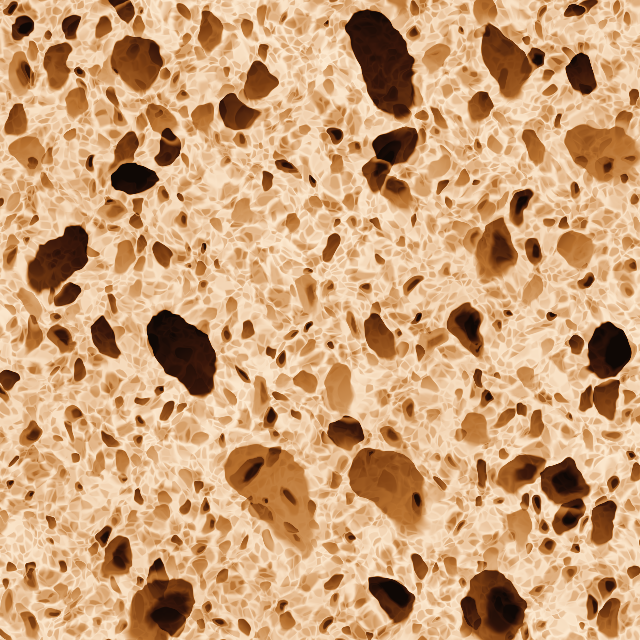
Reproduce this texture procedurally as a WebGL 1 fragment shader.

```glsl
precision highp float;
// Sliced bread crumb: pale spongy foam pitted with ragged oval pores.

uniform vec2 u_resolution;

#define BIG_GRID 6.0
#define MID_GRID 14.0
#define SMALL_GRID 30.0
#define BIG_SHARE 0.40
#define MID_SHARE 0.46
#define SMALL_SHARE 0.52
#define FOAM_GRID 36.0
#define FINE_GRID 84.0
#define RAGGED 0.0055
#define TILT 1.5
#define BRIGHTNESS 1.10

const vec3 SOOT  = vec3(0.06, 0.03, 0.02);
const vec3 BARK  = vec3(0.23, 0.09, 0.04);
const vec3 CRUST = vec3(0.50, 0.25, 0.07);
const vec3 AMBER = vec3(0.72, 0.44, 0.18);
const vec3 TOAST = vec3(0.82, 0.59, 0.36);
const vec3 WHEAT = vec3(0.89, 0.71, 0.53);
const vec3 CREAM = vec3(0.95, 0.83, 0.70);
const vec3 FLOUR = vec3(1.00, 0.94, 0.85);

vec3 hash3(vec2 p) {
  vec3 q = fract(p.xyx * vec3(0.1031, 0.1030, 0.0973));
  q += dot(q, q.yxz + 33.33);
  return fract((q.xxy + q.yzz) * q.zyx);
}

mat2 spin(float a) {
  float c = cos(a), s = sin(a);
  return mat2(c, s, -s, c);
}

// Layered sines in turning directions make outlines ragged.
vec2 roughen(vec2 p) {
  float amp = RAGGED, freq = 37.0;
  for (int i = 0; i < 5; i++) {
    float k = float(i);
    vec2 q = spin(k * 1.7 + 0.4) * p;
    p += amp * sin(freq * q.yx + vec2(k * 2.1, k * 3.7));
    amp *= 0.62;
    freq *= 1.83;
  }
  return p;
}

// Cellular foam: 0 on the thin membranes, up to 1 in the deepest pits.
float foam(vec2 p, float grid) {
  vec2 g = p * grid, cell = floor(g);
  float near = 9.0, next = 9.0, depth = 0.0;
  for (int y = -1; y <= 1; y++) {
    for (int x = -1; x <= 1; x++) {
      vec2 c = cell + vec2(float(x), float(y));
      vec3 h = hash3(c + grid);
      float d = length(g - c - h.xy);
      if (d < near) {
        next = near;
        near = d;
        depth = h.z;
      } else {
        next = min(next, d);
      }
    }
  }
  return depth * smoothstep(0.04, 0.42, next - near);
}

// Scattered oval pores; floors range in tone from deep to shallow.
float addPores(float tone, vec2 p, float grid, float share, float deep, float shallow) {
  vec2 g = p * grid, cell = floor(g);
  for (int y = -1; y <= 1; y++) {
    for (int x = -1; x <= 1; x++) {
      vec2 c = cell + vec2(float(x), float(y));
      vec3 place = hash3(c + grid);
      vec3 shape = hash3(c + grid + 57.0);
      if (place.z > share) continue;
      float radius = mix(0.15, 0.31, shape.y);
      vec2 q = spin((shape.x - 0.5) * TILT) * (g - c - 0.25 - 0.5 * place.xy);
      q /= radius * vec2(1.0, mix(1.0, 2.1, shape.z));
      q.x += 0.22 * sin(q.y * 2.2 + place.x * 6.3);
      float dist = length(q);

      // Walls are crisp above and fade into the crumb below.
      float pixel = grid / (u_resolution.y * radius);
      float level = place.z / share;
      float fade = 0.4 * level * (1.0 - smoothstep(-1.0, 0.2, q.y));
      float mask = 1.0 - smoothstep(1.0 - pixel * 0.6 - fade, 1.0 + pixel * 0.6, dist);
      float hollow = 1.0 - smoothstep(0.35, 0.65, length(q - vec2(0.25, 0.15)));
      float inside = mix(deep, shallow, level) - 0.12 * q.y;
      inside -= 0.28 * hollow * step(0.6, fract(shape.x * 7.0));
      inside += 0.16 * (tone - 0.8);

      float rim = smoothstep(0.95, 1.08, dist) * (1.0 - smoothstep(1.08, 1.4, dist));
      tone = mix(tone, max(tone, 1.0), 0.4 * rim);
      tone = mix(tone, min(tone, inside), mask);
    }
  }
  return tone;
}

vec3 breadColor(float tone) {
  float t = tone * 5.0;
  vec3 c = mix(SOOT, BARK, clamp(t + 1.0, 0.0, 1.0));
  c = mix(c, CRUST, clamp(t, 0.0, 1.0));
  c = mix(c, AMBER, clamp(t - 1.0, 0.0, 1.0));
  c = mix(c, TOAST, clamp(t - 2.0, 0.0, 1.0));
  c = mix(c, WHEAT, clamp(t - 3.0, 0.0, 1.0));
  c = mix(c, CREAM, clamp(t - 4.0, 0.0, 1.0));
  return mix(c, FLOUR, clamp(t - 5.0, 0.0, 1.0));
}

void main() {
  vec2 p = gl_FragCoord.xy / u_resolution.y;
  vec2 r = roughen(p);
  float patches = sin(9.0 * r.x + 3.0 * sin(7.0 * r.y)) * sin(11.0 * r.y + 2.0 * r.x);
  float tone = BRIGHTNESS + 0.05 * patches;
  tone -= 0.46 * foam(r, FOAM_GRID) + 0.34 * foam(r + 0.37, FINE_GRID);
  tone = addPores(tone, r, SMALL_GRID, SMALL_SHARE, 0.14, 0.72);
  tone = addPores(tone, r, MID_GRID, MID_SHARE, 0.0, 0.62);
  tone = addPores(tone, r, BIG_GRID, BIG_SHARE, -0.2, 0.45);
  gl_FragColor = vec4(breadColor(tone), 1.0);
}
```
